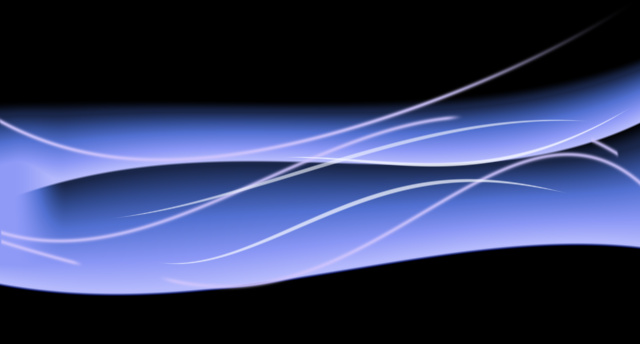
Give the GLSL for this background, as a WebGL 1 fragment shader.

```glsl
precision mediump float;
// Two glowing blue ribbons on black, crossed by fine curved strands of light.
uniform vec2 u_resolution;

const vec3 NAVY = vec3(0.10, 0.15, 0.29);
const vec3 DEEP = vec3(0.19, 0.29, 0.56);
const vec3 BLUE = vec3(0.32, 0.44, 0.82);
const vec3 SKY = vec3(0.54, 0.59, 0.96);
const vec3 PALE = vec3(0.71, 0.73, 0.99);
const vec3 LILAC = vec3(0.81, 0.77, 0.99);
const vec3 WHITE = vec3(0.95, 0.96, 1.0);

// Smooth curve through five evenly spaced heights, t in 0..1
float curve(float t, float a, float b, float c, float d, float e) {
  float s = 4.0 * t;
  float d1 = b - a;
  float d2 = c - 2.0 * b + a;
  float d3 = d - 3.0 * c + 3.0 * b - a;
  float d4 = e - 4.0 * d + 6.0 * c - 4.0 * b + a;
  return a + s * (d1 + (s - 1.0) / 2.0 * (d2 + (s - 2.0) / 3.0 * (d3 + (s - 3.0) / 4.0 * d4)));
}

// x: distance to the curve in canvas heights, y: position along it
vec2 strand(vec2 p, float x0, float x1, float a, float b, float c, float d, float e) {
  float aspect = u_resolution.x / u_resolution.y;
  float t = (p.x - x0) / (x1 - x0);
  float y = curve(t, a, b, c, d, e);
  float slope = (curve(t + 0.01, a, b, c, d, e) - y) / (0.01 * (x1 - x0) * aspect);
  return vec2(abs(p.y - y) / sqrt(1.0 + slope * slope), t);
}

// Blurred strand that fades at both ends
float softLine(vec2 s, float fadeIn, float fadeOut) {
  float ends = smoothstep(0.0, fadeIn, s.y) * (1.0 - smoothstep(1.0 - fadeOut, 1.0, s.y));
  float r = s.x / 0.0062;
  return ends * exp(-r * r);
}

// Crisp strand that narrows to points
float taperLine(vec2 s, float halfWidth) {
  float t = clamp(s.y, 0.0, 1.0);
  float inside = step(0.0, s.y) * step(s.y, 1.0);
  float taper = sin(3.14159 * t);
  float w = halfWidth * taper;
  float soft = 0.6 / u_resolution.y + 0.0015;
  return inside * smoothstep(0.0, 0.25, taper) * (1.0 - smoothstep(w - soft, w + soft, s.x));
}

// Glow ramp from black to pale lavender
vec3 ramp(float t) {
  vec3 c = mix(vec3(0.0), NAVY, smoothstep(0.0, 0.2, t));
  c = mix(c, DEEP, clamp((t - 0.2) / 0.15, 0.0, 1.0));
  c = mix(c, BLUE, clamp((t - 0.35) / 0.18, 0.0, 1.0));
  c = mix(c, SKY, clamp((t - 0.53) / 0.25, 0.0, 1.0));
  return mix(c, PALE, clamp((t - 0.78) / 0.19, 0.0, 1.0));
}

vec3 ribbons(vec2 p) {
  float top = curve(p.x, 0.706, 0.711, 0.708, 0.730, 0.836);
  float fold = curve(p.x, 0.414, 0.520, 0.528, 0.528, 0.643);
  float base = curve(p.x, 0.173, 0.147, 0.202, 0.272, 0.280);
  float leftGlow = 1.0 - smoothstep(0.02, 0.105, p.x);

  // Upper ribbon brightens down to the fold
  float upperT = clamp((top - p.y) / (top - fold), 0.0, 1.0);
  vec3 upper = ramp(min(upperT * (1.0 + 0.25 * leftGlow), mix(1.0, 0.8, leftGlow)));

  // Lower ribbon starts in shadow, with a bright patch joining them at the left
  float lowerT = clamp((fold - p.y) / (fold - base), 0.0, 1.0);
  float shadow = mix(0.17, 0.02, smoothstep(0.75, 1.0, p.x));
  float lowerTone = mix(shadow, 1.0, lowerT);
  vec3 lower = ramp(mix(lowerTone, max(0.8, lowerTone), leftGlow));

  vec3 color = mix(lower, upper, smoothstep(-0.005, 0.004, p.y - fold));
  float cover = smoothstep(-0.006, 0.006, p.y - base);
  return color * pow(vec3(cover), vec3(1.6, 1.4, 0.8));
}

void main() {
  vec2 p = gl_FragCoord.xy / u_resolution;
  vec3 color = ribbons(p);

  // Blurred lilac strands
  float sweep = softLine(strand(p, 0.0, 1.0, 0.648, 0.535, 0.602, 0.761, 1.005), 0.001, 0.36);
  float rise = softLine(strand(p, 0.0, 0.725, 0.325, 0.318, 0.436, 0.581, 0.660), 0.005, 0.04);
  float wave = softLine(strand(p, 0.245, 1.001, 0.195, 0.186, 0.340, 0.525, 0.467), 0.04, 0.002);
  float leftTip = softLine(strand(p, 0.0, 0.132, 0.299, 0.280, 0.262, 0.245, 0.229), 0.03, 0.15);
  float rightTip = softLine(strand(p, 0.922, 0.968, 0.595, 0.585, 0.574, 0.562, 0.549), 0.1, 0.12);
  color = mix(color, LILAC, 0.9 * sweep);
  color = mix(color, LILAC, 0.85 * rise);
  color = mix(color, LILAC, 0.85 * wave);
  color = mix(color, LILAC, 0.85 * max(leftTip, rightTip));

  // Crisp white strands
  float ray = taperLine(strand(p, 0.170, 0.930, 0.364, 0.439, 0.545, 0.629, 0.646), 0.0055);
  float arc = taperLine(strand(p, 0.240, 0.892, 0.239, 0.292, 0.417, 0.475, 0.436), 0.0060);
  float flare = taperLine(strand(p, 0.438, 0.990, 0.542, 0.530, 0.523, 0.571, 0.692), 0.0050);
  color = mix(color, WHITE, 0.65 * ray);
  color = mix(color, WHITE, 0.75 * arc);
  color = mix(color, WHITE, 0.85 * flare);

  gl_FragColor = vec4(color, 1.0);
}
```
